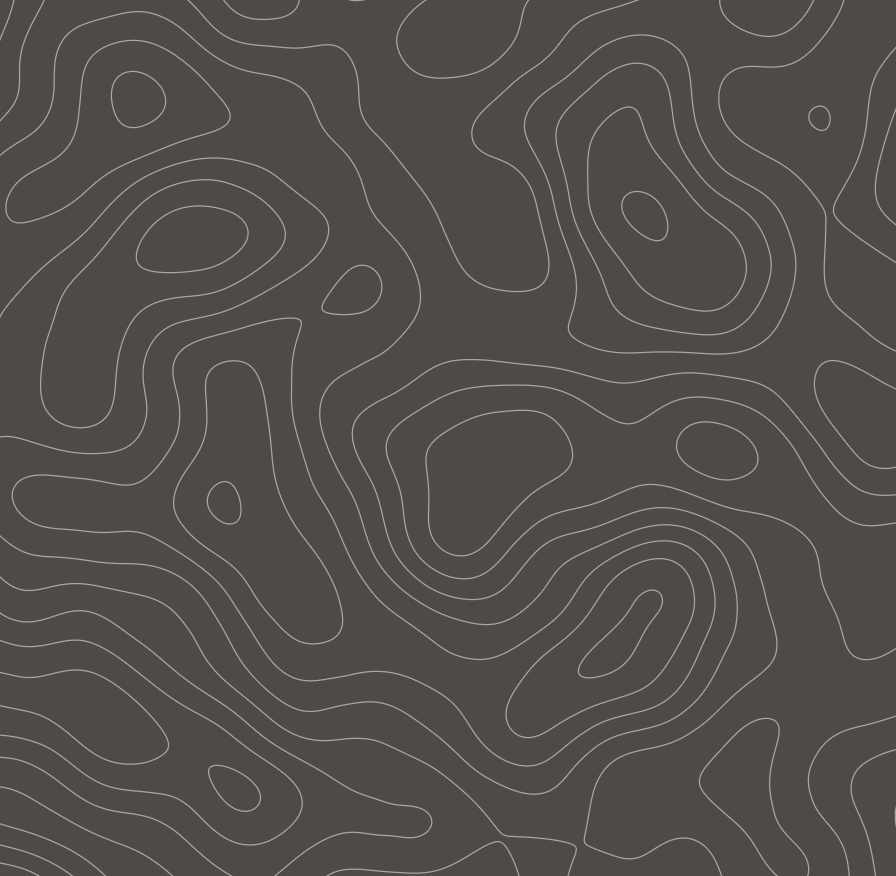
A Shadertoy shader for this pattern:

```glsl
#define GROUND_COLOR vec3(0.308, 0.286, 0.283)
#define LINE_COLOR vec3(0.665, 0.655, 0.625)
#define HILL_FREQUENCY 3.9
#define LEVEL_COUNT 7.2
#define LINE_WIDTH 0.00142
#define DETAIL_AMOUNT 0.17
#define DETAIL_SCALE 2.1
#define TERRAIN_OFFSET vec2(13.4, 27.7)

mat2 rotation(float angle) {
    float c = cos(angle), s = sin(angle);
    return mat2(c, s, -s, c);
}

// Random unit gradient for a lattice point
vec2 latticeGradient(vec2 cell) {
    uvec2 q = uvec2(ivec2(cell) + 4096) * uvec2(1597u, 3571u);
    uint n = (q.x ^ (q.y << 7)) * 74531u;
    n = (n ^ (n >> 15)) * 48271u;
    n = (n ^ (n >> 13)) * 69621u;
    n ^= n >> 16;
    float angle = 6.28319 * float(n & 65535u) / 65536.0;
    return vec2(cos(angle), sin(angle));
}

// Gradient noise: x holds the value, yz its slope
vec3 gradientNoise(vec2 p) {
    vec2 cell = floor(p), f = p - cell;
    vec2 u = f * f * f * (f * (f * 6.0 - 15.0) + 10.0);
    vec2 du = 30.0 * f * f * (f * (f - 2.0) + 1.0);
    vec3 sum = vec3(0.0);
    for (int j = 0; j < 2; j++) {
        for (int i = 0; i < 2; i++) {
            vec2 corner = vec2(i, j);
            vec2 g = latticeGradient(cell + corner);
            float height = dot(g, f - corner);
            vec2 w = mix(1.0 - u, u, corner);
            vec2 dw = du * (2.0 * corner - 1.0);
            sum += vec3(height * w.x * w.y, g * w.x * w.y + height * dw * w.yx);
        }
    }
    return sum;
}

// Terrain height in contour levels, with its slope per canvas height
vec3 terrain(vec2 uv) {
    mat2 hillTurn = HILL_FREQUENCY * rotation(0.45);
    mat2 detailTurn = HILL_FREQUENCY * DETAIL_SCALE * rotation(1.3);
    vec3 hills = gradientNoise(hillTurn * uv + TERRAIN_OFFSET);
    vec3 detail = DETAIL_AMOUNT * gradientNoise(detailTurn * uv + TERRAIN_OFFSET.yx);
    vec2 slope = hills.yz * hillTurn + detail.yz * detailTurn;
    return LEVEL_COUNT * vec3(hills.x + detail.x, slope);
}

void mainImage(out vec4 fragColor, in vec2 fragCoord) {
    float pixel = 1.0 / iResolution.y;
    vec3 land = terrain(fragCoord * pixel);

    // Distance to the nearest contour, in canvas heights
    float levelGap = abs(fract(land.x) - 0.5);
    float dist = levelGap / max(length(land.yz), 0.001);

    // Share of the pixel covered by the line
    float coverage = (0.5 * (LINE_WIDTH + pixel) - dist) / pixel;
    coverage = clamp(coverage, 0.0, min(LINE_WIDTH / pixel, 1.0));

    fragColor = vec4(mix(GROUND_COLOR, LINE_COLOR, coverage), 1.0);
}
```
